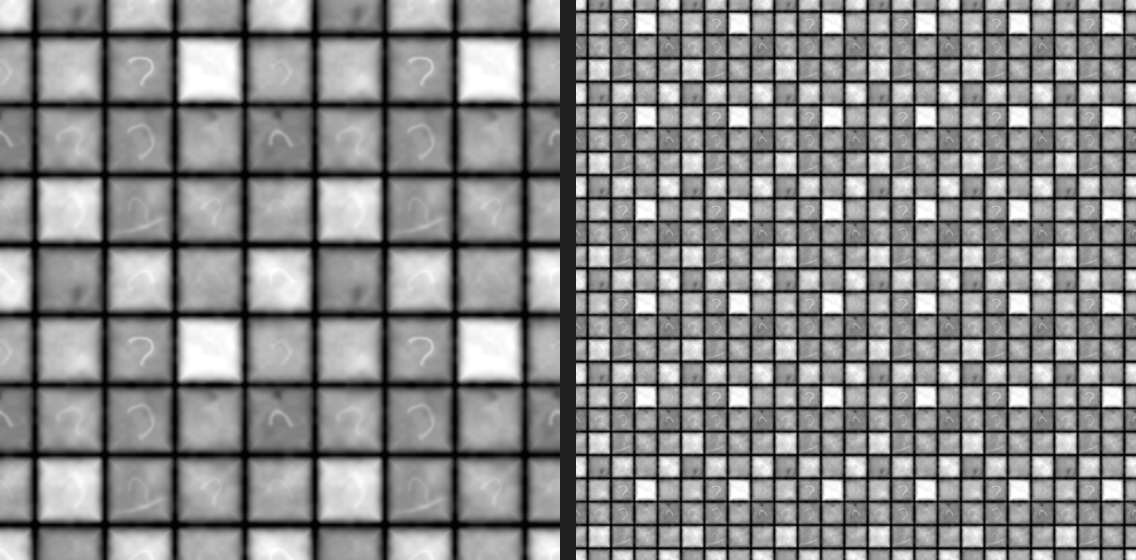
Left: one tile. Right: repeated 3 by 3.
A three.js fragment shader for this texture map:

```glsl
// Grey mosaic of 8 by 8 pillowed stone tiles with soft black joints.
// A 4 by 4 block of tones repeats twice each way; wrapped value noise adds
// mottling and uneven joints, and a few tiles carry pale hooks or dark stains.

varying vec2 vUv;

const float TILES = 8.0;
const float BLOCK = 4.0;         // tiles before the pattern recurs
const float JOINT_FADE = 0.08;   // in tile widths
const float CORNER = 0.10;

float hash(vec2 p) {
  return fract(sin(dot(p, vec2(127.1, 311.7))) * 43758.5453);
}

// Value noise that wraps after a whole number of lattice cells.
float noise(vec2 p, float period) {
  vec2 i = floor(p);
  vec2 f = fract(p);
  f = f * f * f * (f * (f * 6.0 - 15.0) + 10.0);
  vec2 a = mod(i, period);
  vec2 b = mod(i + 1.0, period);
  return mix(mix(hash(a), hash(vec2(b.x, a.y)), f.x),
             mix(hash(vec2(a.x, b.y)), hash(b), f.x), f.y);
}

// Noise from -1 to 1, with freq lattice cells per tile.
float tileNoise(vec2 grid, float freq, float seed) {
  return noise(grid * freq + seed, BLOCK * freq) * 2.0 - 1.0;
}

float mottle(vec2 grid) {
  float sum = 0.0;
  float gain = 0.5;
  float freq = 3.0;
  for (int i = 0; i < 3; i++) {
    sum += gain * tileNoise(grid, freq, 5.0 + freq);
    gain *= 0.5;
    freq *= 2.0;
  }
  return sum;
}

// Value of a 4 by 4 table at a tile; each matrix column is one row of tiles.
float lookup(mat4 table, vec2 tile) {
  vec4 index = vec4(0.0, 1.0, 2.0, 3.0);
  vec4 row = table * vec4(equal(index, vec4(tile.y)));
  return dot(row, vec4(equal(index, vec4(tile.x))));
}

float isTile(vec2 tile, vec2 wanted) {
  return 1.0 - step(0.5, distance(tile, wanted));
}

vec2 rotate(vec2 p, float angle) {
  float c = cos(angle);
  float s = sin(angle);
  return vec2(c * p.x + s * p.y, c * p.y - s * p.x);
}

// Depth inside a unit tile with rounded corners: 0 at its rim.
float tileDepth(vec2 p) {
  vec2 q = abs(p) - (0.5 - CORNER);
  return CORNER - length(max(q, 0.0)) - min(max(q.x, q.y), 0.0);
}

// Half ring ending in one straight leg, as a soft line.
float hook(vec2 p, float radius, float leg, float width) {
  float ring = abs(length(p) - radius);
  float stem = length(vec2(p.x - radius, max(-p.y - leg, 0.0)));
  float tip = length(p + vec2(radius, 0.0));
  float d = p.y > 0.0 ? ring : min(stem, tip);
  return exp(-d * d / (width * width));
}

float smear(vec2 p, vec2 centre, vec2 size, float angle) {
  vec2 q = rotate(p - centre, angle) / size;
  return exp(-dot(q, q));
}

void main() {
  vec2 grid = vUv * TILES + 0.5;
  vec2 tile = mod(floor(grid), BLOCK);
  vec2 local = fract(grid) - 0.5;
  vec2 warp = vec2(tileNoise(grid, 5.0, 3.0), tileNoise(grid, 5.0, 11.0));

  mat4 tones = mat4(0.88, 0.60, 0.81, 0.67,
                    0.70, 0.90, 0.61, 0.68,
                    0.56, 0.66, 0.61, 0.68,
                    0.65, 0.76, 0.66, 0.95);
  mat4 hooks = mat4(0.05, 0.00, 0.06, 0.02,
                    0.04, 0.04, 0.05, 0.06,
                    0.15, 0.06, 0.11, 0.02,
                    0.06, 0.02, 0.16, 0.00);

  // Face: tone, shallow dome or dish, mottling
  float tone = lookup(tones, tile);
  float dome = mix(-0.06, 0.12, hash(tile + 7.0));
  float face = tone * (1.0 + dome * (0.4 - 4.0 * dot(local, local)));
  face += 0.15 * mottle(grid);

  // Wear: pale hooks, stains and a scratch
  vec2 bent = local + 0.045 * warp;
  float turn = (hash(tile + 2.0) - 0.5) * 1.6;
  float radius = mix(0.12, 0.19, hash(tile + 4.0));
  face += lookup(hooks, tile) * hook(rotate(bent, turn), radius, 0.14, 0.035);
  face -= 0.20 * isTile(tile, vec2(1.0, 0.0)) * smear(bent, vec2(0.09, -0.17), vec2(0.09, 0.20), -0.5);
  face -= 0.30 * isTile(tile, vec2(0.0, 2.0)) * smear(bent, vec2(-0.03, 0.35), vec2(0.10, 0.08), 0.0);
  face -= 0.16 * isTile(tile, vec2(3.0, 2.0)) * smear(bent, vec2(0.02, 0.37), vec2(0.08, 0.08), 0.0);
  face += 0.12 * isTile(tile, vec2(2.0, 1.0)) * smear(bent, vec2(0.05, -0.22), vec2(0.30, 0.035), 0.25);

  // Joints: rim depth with uneven edges, fading to black
  float depth = tileDepth(local) + 0.009 * tileNoise(grid, 8.0, 1.0) + 0.007 * tileNoise(grid, 3.0, 9.0);
  float rise = 1.0 - exp(-pow(max(depth, 0.0) / JOINT_FADE, 1.35));

  gl_FragColor = vec4(vec3(clamp(face * rise + 0.01, 0.0, 1.0)), 1.0);
}
```
